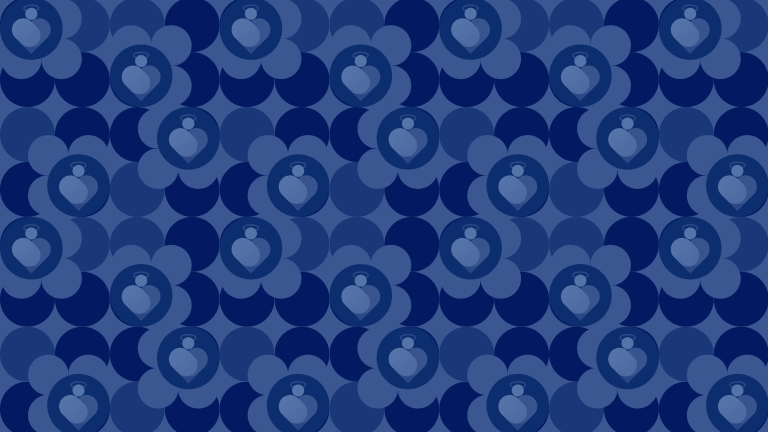
This pattern is drawn by a WebGL 2 fragment shader. Its source:

```glsl
#version 300 es
precision highp float;

uniform vec2 u_resolution;
out vec4 fragColor;

// Lengths are in grid cells unless noted
const float CELL_SIZE = 0.1271;      // fraction of canvas height
const float TILE = 4.0;              // cells per repeat
const vec2 GRID_SHIFT = vec2(0.0, 0.05);
const float DOT_RADIUS = 0.5;
const int MID_DOT_MASK = 16646;      // bit per cell of the 4x4 repeat

const float FLOWER_SHIFT = 0.07;
const float DISC_RADIUS = 0.57;
const float PETAL_RADIUS = 0.37;
const float PETAL_FAR = 0.55;
const float PETAL_NEAR = -0.18;

const float LOBE_RADIUS = 0.208;
const vec2 LOBE_CENTER = vec2(-0.147, 0.02);
const float LEAF_LENGTH = 0.15;
const vec2 HEAD_CENTER = vec2(0.0, -0.268);
const float HEAD_RADIUS = 0.11;
const vec2 HALO_CENTER = vec2(0.0, -0.37);
const vec2 HALO_RADII = vec2(0.135, 0.055);
const float HALO_WIDTH = 0.026;

const vec3 GROUND = vec3(0.23, 0.34, 0.57);
const vec3 DOT_DARK = vec3(0.01, 0.10, 0.38);
const vec3 DOT_MID = vec3(0.10, 0.22, 0.47);
const vec3 DISC = vec3(0.05, 0.18, 0.43);
const vec3 LIGHT = vec3(0.33, 0.45, 0.66);
const vec3 DIM = vec3(0.17, 0.28, 0.52);

float fill(float d, float px) {
    return clamp(0.5 - d / px, 0.0, 1.0);
}

float circle(vec2 p, float r) {
    return length(p) - r;
}

// Coordinates along and across the diagonal of the left heart lobe
vec2 lobeAxes(vec2 p) {
    p -= LOBE_CENTER;
    return vec2(p.x + p.y, p.y - p.x) * 0.70710678;
}

float heart(vec2 p) {
    vec2 a = lobeAxes(vec2(-abs(p.x), p.y));
    float cap = circle(a, LOBE_RADIUS);
    float body = max(abs(a.y) - LOBE_RADIUS, a.x - 2.0 * LOBE_RADIUS);
    return a.x < 0.0 ? cap : body;
}

float leaf(vec2 p) {
    vec2 a = lobeAxes(p);
    a.x -= clamp(a.x, 0.0, LEAF_LENGTH);
    return circle(a, LOBE_RADIUS);
}

float halo(vec2 p) {
    vec2 q = (p - HALO_CENTER) / HALO_RADII;
    float slope = length(q / HALO_RADII) / max(length(q), 0.001);
    return abs(length(q) - 1.0) / max(slope, 0.001) - 0.5 * HALO_WIDTH;
}

vec3 drawEmblem(vec3 color, vec2 p, float px) {
    color = mix(color, DISC, fill(circle(p, DISC_RADIUS), px));
    color = mix(color, DIM, fill(halo(p), px));
    color = mix(color, LIGHT, fill(circle(p - HEAD_CENTER, HEAD_RADIUS), px));

    // Heart of two translucent leaves
    float inside = fill(heart(p), px);
    float left = fill(leaf(p), px);
    float right = fill(leaf(vec2(-p.x, p.y)), px);
    float fade = smoothstep(-0.15, 0.35, lobeAxes(p).x);
    vec3 body = mix(DIM, mix(DIM, LIGHT, 0.3), right);
    body = mix(body, LIGHT, left * mix(1.0, 0.75, fade));
    return mix(color, body, inside);
}

void main() {
    float px = 1.0 / (u_resolution.y * CELL_SIZE);
    vec2 p = vec2(gl_FragCoord.x, u_resolution.y - gl_FragCoord.y) * px + GRID_SHIFT;

    // Touching dots in two blues
    ivec2 cell = ivec2(mod(floor(p), TILE));
    bool isMid = ((MID_DOT_MASK >> (cell.y * 4 + cell.x)) & 1) == 1;
    float dotEdge = circle(fract(p) - 0.5, DOT_RADIUS);
    vec3 color = mix(GROUND, isMid ? DOT_MID : DOT_DARK, fill(dotEdge, px));

    // Four flowers per repeat, each with petals on its outer corner
    for (int i = 0; i < 4; i++) {
        float row = float(i);
        vec2 side = vec2(i < 2 ? 1.0 : -1.0, i % 2 == 0 ? 1.0 : -1.0);
        vec2 home = vec2(mod(row * 2.0 + floor(row * 0.5) * 3.0, TILE), row);
        vec2 center = home + 0.5 + side * FLOWER_SHIFT;
        vec2 q = mod(p - center + 0.5 * TILE, TILE) - 0.5 * TILE;

        vec2 s = q * side;
        float petals = circle(s - PETAL_FAR, PETAL_RADIUS);
        petals = min(petals, circle(s - vec2(PETAL_NEAR, PETAL_FAR), PETAL_RADIUS));
        petals = min(petals, circle(s - vec2(PETAL_FAR, PETAL_NEAR), PETAL_RADIUS));
        color = mix(color, GROUND, fill(petals, px));
        color = drawEmblem(color, q, px);
    }
    fragColor = vec4(color, 1.0);
}
```
